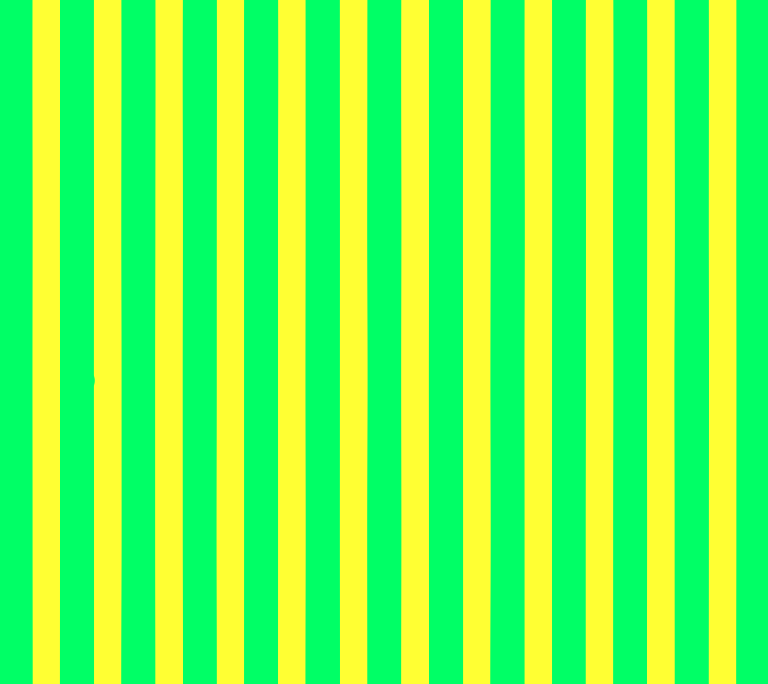
A WebGL 2 fragment shader for this pattern:

```glsl
#version 300 es
precision highp float;
// Vertical yellow stripes on green, twelve and a half periods across.
// Each stripe is a 1D distance band; a sine hash shifts its edges slightly,
// and one small nick wears the left edge of the second stripe.

uniform vec2 u_resolution;
out vec4 fragColor;

float hash(vec2 p) {
    return fract(sin(dot(p, vec2(127.1, 311.7))) * 43758.5453);
}

// Slow one-dimensional value noise along a stripe edge, from -0.5 to 0.5.
float edgeNoise(float y, float seed) {
    float cell = floor(y);
    float blend = smoothstep(0.0, 1.0, fract(y));
    return mix(hash(vec2(cell, seed)), hash(vec2(cell + 1.0, seed)), blend) - 0.5;
}

void main() {
    // Both axes are measured in canvas widths.
    vec2 uv = gl_FragCoord.xy / u_resolution.x;
    float pixel = 1.0 / u_resolution.x;

    // Stripe index and signed offset from its centre line.
    float period = 0.08;
    float x = uv.x - 0.0204;
    float index = floor(x / period);
    float offset = x - (index + 0.5) * period;

    // Small shift per stripe, plus a faint waver on each edge.
    offset -= 0.0012 * (hash(vec2(index, 7.0)) - 0.5);
    float side = offset < 0.0 ? 0.0 : 1.0;
    float waver = 0.0005 * edgeNoise(uv.y * 5.0, index * 2.0 + side);
    float band = abs(offset) - 0.0179 - waver;
    float stripe = 1.0 - smoothstep(-0.5 * pixel, 0.5 * pixel, band);

    // Nick in the second stripe.
    vec2 fromNick = (uv - vec2(0.1213, 0.395)) / vec2(0.002, 0.007);
    float nick = (length(fromNick) - 1.0) * 0.002;
    stripe *= smoothstep(-0.5 * pixel, 0.5 * pixel, nick);

    vec3 green = vec3(0.0, 1.0, 0.4);
    vec3 yellow = vec3(1.0, 1.0, 0.2);
    fragColor = vec4(mix(green, yellow, stripe), 1.0);
}
```
